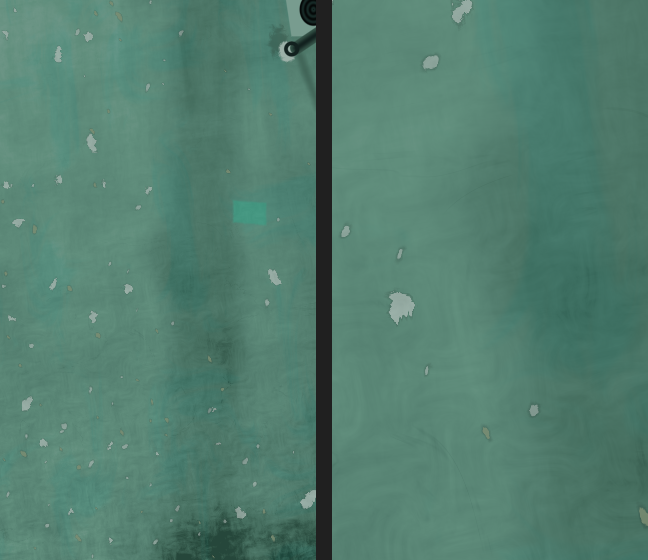
Left: the whole. Right: its middle third, enlarged.
This texture is drawn by a Shadertoy shader. Its source:

```glsl
// Weathered green plaster wall with soft shadows, paint chips and a corner bracket.
const vec3 DEEP  = vec3(0.15, 0.28, 0.23);
const vec3 DARK  = vec3(0.27, 0.43, 0.37);
const vec3 MID   = vec3(0.33, 0.50, 0.44);
const vec3 LIGHT = vec3(0.38, 0.56, 0.49);
const vec3 PALE  = vec3(0.47, 0.61, 0.56);
const vec3 CHIP  = vec3(0.61, 0.69, 0.66);
const vec3 TAN   = vec3(0.50, 0.57, 0.46);
const vec3 REPAINT = vec3(0.26, 0.60, 0.51);
const vec3 METAL = vec3(0.07, 0.13, 0.12);
const float BASE_TONE = 2.55;  // 0 = DEEP ... 4 = PALE
const float MOTTLE = 0.38;
const float GRAIN  = 0.22;
const float RELIEF = 0.42;
const float SHADOW = 1.25;
const float RAGGED = 0.011;

vec3 hash3(vec2 cell) {
    vec3 h = fract(cell.xyx * vec3(0.1031, 0.1030, 0.0973));
    h += dot(h, h.yxz + 33.33);
    return fract((h.xxy + h.yzz) * h.zyx);
}

// Warped, rotated layers of sines, roughly -1 to 1
float waves(vec2 p) {
    float sum = 0.0, amp = 0.55;
    for (int i = 0; i < 6; i++) {
        p = mat2(0.8, 0.6, -0.6, 0.8) * p * 1.75 + 1.7;
        p += 0.7 * sin(p.yx * 1.3 + float(i));
        sum += amp * sin(p.x) * sin(p.y);
        amp *= 0.62;
    }
    return sum;
}

// 1 between a and b, with edges of softness s
float band(float x, float a, float b, float s) {
    return smoothstep(a - s, a + s, x) * (1.0 - smoothstep(b - s, b + s, x));
}
float fill(float d, float blur) { return 1.0 - smoothstep(-blur, blur, d); }

float segment(vec2 p, vec2 a, vec2 b) {
    vec2 d = b - a;
    return length(p - a - d * clamp(dot(p - a, d) / dot(d, d), 0.0, 1.0));
}
float box(vec2 p, vec2 size) {
    vec2 d = abs(p) - size;
    return length(max(d, 0.0)) + min(max(d.x, d.y), 0.0);
}

// Scattered flakes: x = distance, y = tint of the nearest
vec2 flakes(vec2 p, float size, float share) {
    vec2 nearest = vec2(1.0, 0.0);
    for (int n = 0; n < 9; n++) {
        vec2 cell = floor(p / size) + vec2(n % 3 - 1, n / 3 - 1);
        vec3 h = hash3(cell + size * 700.0), k = hash3(cell + 57.0);
        vec2 centre = (cell + 0.15 + 0.7 * h.xy) * size;
        float density = 0.3 + 0.7 * fill(centre.x - 0.52, 0.13) + 0.9 * fill(centre.y - 0.42, 0.28);
        if (h.z > share * density) continue;
        vec2 d = p - centre;
        d.x += d.y * (k.x - 0.5);
        float dist = length(d * vec2(1.25, mix(0.6, 1.3, k.z))) - size * mix(0.07, 0.21, k.y * k.y);
        if (dist < nearest.x) nearest = vec2(dist, k.x);
    }
    return nearest;
}

vec3 ramp(float t) {
    vec3 c = mix(mix(DEEP, DARK, clamp(t, 0.0, 1.0)), MID, clamp(t - 1.0, 0.0, 1.0));
    return mix(mix(c, LIGHT, clamp(t - 2.0, 0.0, 1.0)), PALE, clamp(t - 3.0, 0.0, 1.0));
}

void mainImage(out vec4 fragColor, in vec2 fragCoord) {
    vec2 p = fragCoord / iResolution.x;
    float top = iResolution.y / iResolution.x, h = p.y / top, aa = 0.8 / iResolution.x;
    float cloud = waves(p * 2.2 + 3.0), fine = waves(p * 55.0), low = fill(h - 0.22, 0.17);
    // Broad light, soft shadows and damp foot of the wall
    float tone = BASE_TONE + MOTTLE * (cloud + waves(p * 8.0));
    tone += 0.9 * smoothstep(0.55, 1.0, h) * fill(p.x - 0.3, 0.25);
    tone += 0.3 * waves(vec2(p.x * 13.0, p.y * 1.2)) * smoothstep(0.5, 0.9, h);
    float shade = band(p.x + 0.02 * cloud, 0.54 - 0.06 * band(h, 0.49, 0.60, 0.05), 0.77, 0.06);
    tone -= SHADOW * shade * (0.7 + 0.3 * band(h, 0.3, 0.62, 0.12));
    tone -= 0.55 * smoothstep(0.7, 1.0, p.x) + 0.4 * low * smoothstep(0.2, 0.7, p.x);
    float foot = fill(h - 0.03 * cloud - 0.06, 0.06);
    tone -= foot * (1.6 * smoothstep(0.35, 0.65, p.x) + 0.9 * waves(p * 14.0));
    // Surface relief, hairline cracks and grain
    float rough = 0.35 + 0.65 * fill(h - 0.52, 0.22);
    tone += RELIEF * rough * (waves(p * 22.0) - waves(p * 22.0 + vec2(-0.12, 0.16)));
    float crack = 1.0 - smoothstep(0.0, 0.05, abs(waves(p * 5.0 + 8.0)));
    tone -= 0.4 * crack * rough * smoothstep(0.0, 0.4, waves(p * 9.0 + 2.0));
    vec3 col = ramp(tone + GRAIN * fine * (0.7 + 0.9 * low));
    col += vec3(-0.035, 0.0, 0.006) * smoothstep(0.05, 0.6, waves(p * vec2(7.0, 4.0) + 5.0));
    // Repainted rectangle
    vec2 q = p - vec2(0.79, 0.62 * top);
    float repaint = box(q + vec2(0.0, 0.08 * q.x) + 0.002 * fine, vec2(0.052, 0.035));
    col = mix(col, REPAINT + 0.015 * fine, 0.85 * fill(repaint, 2.0 * aa));
    // Flaked paint in two sizes
    vec2 warp = RAGGED * vec2(waves(p * 42.0 + 4.0), waves(p * 42.0 + 19.0));
    vec2 large = flakes(p + warp, 0.105, 0.17), small = flakes(p + 0.4 * warp, 0.046, 0.11);
    vec3 chip = CHIP * (1.0 - 0.12 * shade) + 0.025 * fine;
    col *= 1.0 - 0.15 * fill(min(large.x, small.x) - 0.002, 0.003);
    col = mix(col, chip, 0.92 * fill(large.x, aa));
    col = mix(col, mix(chip, TAN, step(0.55, small.y)), 0.8 * fill(small.x, aa));
    // Corner bracket, measured from the upper right
    vec2 c = p - vec2(1.0, top);
    float barShadow = segment(c, vec2(-0.05, -0.18), vec2(0.01, -0.34)) - 0.012;
    float stain = length((c + vec2(0.12, 0.13)) * vec2(1.3, 0.8)) - 0.035 + 0.012 * fine;
    col = mix(col, DARK * 0.8, 0.6 * fill(min(barShadow, stain), 0.012));
    col = mix(col, PALE, fill(box(c + vec2(0.03 + 0.15 * c.y, 0.04), vec2(0.065, 0.075)), aa));
    float plaster = length(c + vec2(0.088, 0.162)) - 0.029 + 0.009 * waves(p * 35.0);
    col = mix(col, CHIP, fill(plaster, 2.0 * aa));
    float arm = segment(c, vec2(0.03, -0.09), vec2(-0.062, -0.152));
    col = mix(col, mix(METAL, DARK * 0.75, smoothstep(0.0, 0.02, arm)), fill(arm - 0.02, aa));
    col = mix(col, METAL, fill(abs(length(c + vec2(0.077, 0.155)) - 0.018) - 0.006, aa));
    float knob = length((c + vec2(0.008, 0.03)) * vec2(1.0, 0.85));
    col = mix(col, METAL * (0.75 + 0.5 * sin(knob * 420.0)), fill(knob - 0.044, aa));
    fragColor = vec4(clamp(col, 0.0, 1.0), 1.0);
}
```
